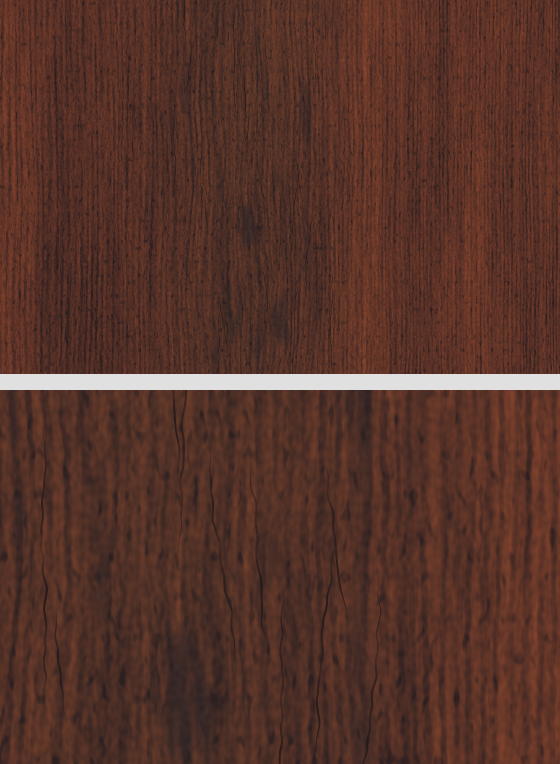
Top, the full canvas; bottom, a detail of the centre.
Reproduce this texture procedurally as a Shadertoy shader.

```glsl
// Dark reddish-brown wood with fine upright grain, blue-black stains and thin cracks.

float hash(vec2 cell) {
    uvec2 q = uvec2(ivec2(cell)) * uvec2(1597334677u, 3812015801u);
    uint h = (q.x ^ q.y) * 1597334677u;
    h = (h ^ (h >> 15)) * 2246822519u;
    return float((h ^ (h >> 13)) >> 8) / 16777216.0;
}

float slope(vec2 cell, vec2 offset) {
    float angle = 6.2832 * hash(cell);
    return dot(vec2(cos(angle), sin(angle)), offset);
}

// Gradient noise, roughly -0.7 to 0.7
float noise(vec2 p) {
    vec2 i = floor(p), f = p - i;
    vec2 w = f * f * f * (f * (f * 6.0 - 15.0) + 10.0);
    vec2 e = vec2(1, 0);
    return mix(mix(slope(i, f), slope(i + e, f - e), w.x),
               mix(slope(i + e.yx, f - e.yx), slope(i + 1.0, f - 1.0), w.x), w.y);
}

float bump(float x, float centre, float width) {
    float d = (x - centre) / width;
    return exp(-d * d);
}

// Broad light and dark bands across the board
float boardTone(vec2 p) {
    float tone = 0.50 + 0.05 * smoothstep(0.8, 1.0, p.x);
    tone += 0.24 * bump(p.x, 0.02, 0.07) - 0.13 * bump(p.x, 0.16, 0.06);
    tone -= 0.08 * bump(p.x, 0.62, 0.2);
    tone += 0.19 * bump(p.x, 0.985, 0.06) + 0.22 * bump(p.x, 0.975, 0.004);
    tone += 0.12 * bump(p.x, 1.27, 0.07) - 0.10 * bump(p.x, 1.17, 0.05);
    tone -= 0.12 * bump(p.x, 0.3, 0.12) * bump(p.y, 0.05, 0.2);
    return tone + 0.22 * noise(p * vec2(6.0, 1.6) + 31.0);
}

// Dark growth lines, unevenly spaced, with ragged edges and faded stretches
float growthLines(vec2 p, float heart) {
    float phase = 60.0 * p.x + 14.0 * p.x * p.x - 6.0 * smoothstep(0.35, 1.0, p.x);
    phase += 1.1 * noise(p * vec2(14.0, 1.3)) + 0.5 * noise(p * vec2(37.0, 2.5) + 23.0);
    phase += heart * 0.5 * noise(p * vec2(22.0, 6.0)) + 0.22 * noise(p * vec2(70.0, 45.0));
    float wave = 0.5 + 0.5 * sin(6.2832 * phase);
    float strength = 0.75 + 1.0 * noise(p * vec2(30.0, 2.2) + 7.0);
    strength += 0.9 * noise(p * vec2(75.0, 11.0) + 13.0);
    return smoothstep(0.3, 0.95, wave) * clamp(strength, 0.1, 1.4);
}

// Hairline splits scattered over the middle of the board
float cracks(vec2 p) {
    float dark = 0.0, pixel = 1.0 / iResolution.y;
    for (float i = 0.0; i < 20.0; i++) {
        float reach = 0.04 + 0.15 * hash(vec2(i, 92));
        float along = (p.y - hash(vec2(i, 91))) / reach;
        float path = 0.46 + 0.022 * (i + hash(vec2(i, 93)));
        path += 0.025 * along * (hash(vec2(i, 94)) - 0.5);
        path += 0.010 * noise(vec2(i * 5.3, p.y * 8.0)) + 0.004 * noise(vec2(i * 3.7, p.y * 50.0));
        float width = 0.0009 * (1.0 - along * along);
        float line = 1.0 - smoothstep(width - 0.5 * pixel, width + 0.7 * pixel, abs(p.x - path));
        float fade = 0.75 + 0.8 * noise(vec2(i * 2.3, p.y * 22.0));
        dark = max(dark, line * clamp(fade, 0.2, 1.0) * smoothstep(1.0, 0.6, abs(along)));
    }
    return dark;
}

void mainImage(out vec4 fragColor, in vec2 fragCoord) {
    vec2 p = fragCoord / iResolution.y;
    float heart = bump(p.x, 0.66, 0.24);

    // Bend the grain, most strongly near the heart
    vec2 q = p;
    q.x += (0.006 + 0.022 * heart) * noise(p * vec2(4.0, 2.4) + 3.0);
    q.x += 0.006 * heart * noise(p * vec2(14.0, 9.0));

    float tone = boardTone(q);
    tone -= 0.40 * growthLines(q, heart) * (1.0 - 0.2 * heart);

    // Long streaks, short fibres, then fine pores
    tone += 0.36 * noise(q * vec2(48.0, 1.6) + 17.0);
    tone += 0.32 * noise(q * vec2(120.0, 8.0) + 5.0);
    tone += 0.34 * noise(q * vec2(190.0, 40.0) + 11.0);
    tone += 0.36 * noise(p * vec2(230.0, 130.0) + 0.37);
    tone -= 0.45 * smoothstep(0.22, 0.5, noise(q * vec2(140.0, 55.0) + 61.0));

    vec3 wood = mix(vec3(0.26, 0.16, 0.14), vec3(0.47, 0.25, 0.17), clamp(tone, -0.4, 1.3));
    wood *= mix(vec3(1.01, 0.97, 0.98), vec3(0.98, 1.02, 1.01), heart);

    // Blue-black stains, streaked and frayed along the grain
    float blot = 0.9 * noise(q * vec2(15.0, 3.6) + 40.0);
    blot += 0.4 * noise(q * vec2(42.0, 5.0)) + 0.3 * noise(q * vec2(95.0, 14.0) + 9.0);
    float stain = smoothstep(0.12, 0.5, blot) * bump(p.x, 0.66, 0.2);
    vec3 stainColor = vec3(0.17, 0.14, 0.15) * (1.0 + 0.3 * noise(p * 150.0));
    wood = mix(wood, stainColor, 0.75 * stain);

    wood = mix(wood, vec3(0.12, 0.09, 0.09), 0.8 * cracks(p));
    fragColor = vec4(wood, 1.0);
}
```
